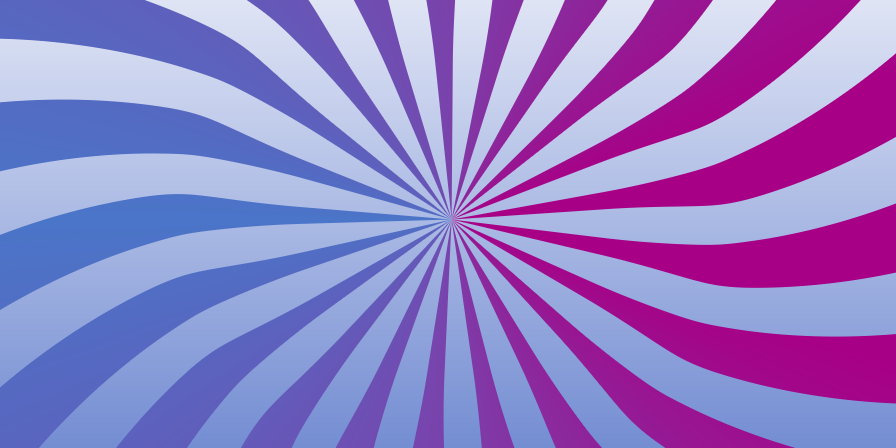
Give the GLSL for this background, as a Shadertoy shader.

```glsl
const float TAU = 6.2831853;

// Layout, in units of the canvas height
const vec2 HUB_OFFSET = vec2(0.008, 0.010);  // hub from the canvas middle
const float RAY_COUNT = 21.0;
const float RAY_PHASE = 1.618;               // angle of one ray axis
const float INNER_DUTY = 0.373;              // filled share of each sector
const float OUTER_DUTY = 0.525;
const vec2 WIDEN_RANGE = vec2(0.34, 0.68);   // radii where rays widen
const float TWIST_START = 0.60;
const float TWIST_RATE = 0.342;              // radians per unit of radius
const float TWIST_SOFTNESS = 0.05;

// Colours
const vec3 SKY_TOP = vec3(0.875, 0.895, 0.960);
const vec3 SKY_BOTTOM = vec3(0.455, 0.555, 0.825);
const vec3 BLUE = vec3(0.290, 0.460, 0.785);
const vec3 VIOLET = vec3(0.480, 0.255, 0.670);
const vec3 MAGENTA = vec3(0.655, 0.000, 0.525);

// Rays run straight from the hub, then bend at a steady rate
float twistAt(float radius) {
    float d = radius - TWIST_START;
    return TWIST_RATE * 0.5 * (d + sqrt(d * d + TWIST_SOFTNESS * TWIST_SOFTNESS));
}

// Antialiased coverage of the repeated rays
float rayCoverage(float angle, float radius, float pixel) {
    float duty = mix(INNER_DUTY, OUTER_DUTY,
                     smoothstep(WIDEN_RANGE.x, WIDEN_RANGE.y, radius));
    float sector = (angle - twistAt(radius) - RAY_PHASE) * RAY_COUNT / TAU;
    float fromAxis = abs(fract(sector + 0.5) - 0.5);
    float sectorWidth = TAU * radius / RAY_COUNT;
    float edge = (0.5 * duty - fromAxis) * sectorWidth;
    float sharp = clamp(edge / pixel + 0.5, 0.0, 1.0);
    // Rays finer than a pixel settle to their mean coverage
    return mix(duty, sharp, smoothstep(0.5, 2.0, sectorWidth / pixel));
}

// Conic gradient: blue at left, violet above and below, magenta at right
vec3 rayColour(float angle) {
    float t = 1.0 - abs(angle) / (0.5 * TAU);
    vec3 colour = mix(BLUE, VIOLET, clamp(t / 0.5, 0.0, 1.0));
    return mix(colour, MAGENTA, clamp((t - 0.5) / 0.4, 0.0, 1.0));
}

void mainImage(out vec4 fragColor, in vec2 fragCoord) {
    float pixel = 1.0 / iResolution.y;
    vec2 p = (fragCoord - 0.5 * iResolution.xy) * pixel - HUB_OFFSET;
    float radius = length(p);
    float angle = atan(p.y, p.x + 1e-6);

    vec3 sky = mix(SKY_BOTTOM, SKY_TOP, fragCoord.y * pixel);
    float coverage = rayCoverage(angle, radius, pixel);
    fragColor = vec4(mix(sky, rayColour(angle), coverage), 1.0);
}
```
